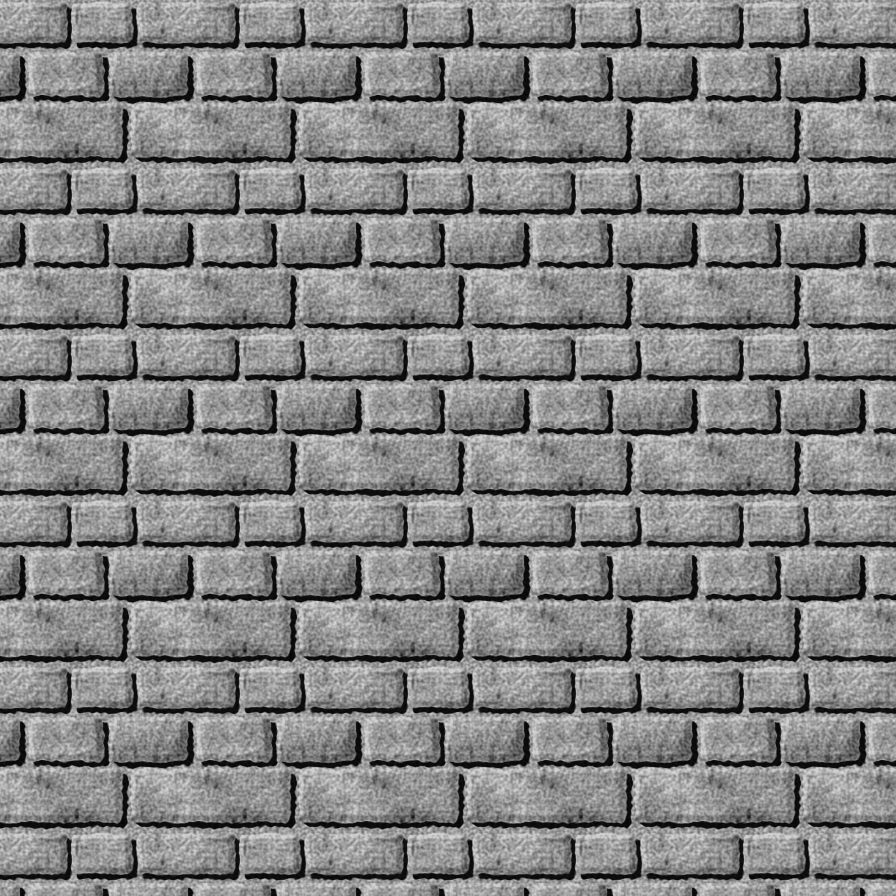
Reproduce this texture procedurally as a Shadertoy shader.

```glsl
// Grey rough-hewn stone wall: three courses of blocks per tile, lit from the upper left.

const vec2  TILES        = vec2(5.333, 5.389);  // repeats across and down
const float TOP_OFFSET   = 0.003;               // shift of the first course
const vec2  SHADOW_SHIFT = vec2(0.032, 0.030);  // right and down, in tiles
const float CORNER       = 0.032;               // block corner radius
const float BEVEL        = 0.035;               // width of the rounded rim
const float WOBBLE       = 0.013;               // unevenness of the outlines
const float STONE        = 0.59;
const float MORTAR       = 0.60;
const float SHADOW       = 0.045;

// Blocks as left, right, top, bottom; y runs downwards within the tile.
const int BLOCK_COUNT = 5;
const vec4 BLOCKS[BLOCK_COUNT] = vec4[](
    vec4( 0.815, 1.397, 0.010, 0.257),
    vec4( 0.424, 0.786, 0.012, 0.254),
    vec4( 0.167, 0.615, 0.310, 0.576),
    vec4( 0.646, 1.116, 0.306, 0.578),
    vec4(-0.222, 0.730, 0.618, 0.943));

vec2 gradient(vec2 cell) {
    vec3 q = fract(cell.xyx * vec3(0.1031, 0.1030, 0.0973));
    q += dot(q, q.yzx + 33.33);
    float angle = 6.2832 * fract((q.x + q.y) * q.z);
    return vec2(cos(angle), sin(angle));
}

// Gradient noise that repeats with every tile; freq must be whole numbers.
float tileNoise(vec2 p, vec2 freq) {
    p *= freq;
    vec2 i = floor(p), f = p - i;
    vec2 u = f * f * f * (f * (f * 6.0 - 15.0) + 10.0);
    vec2 a = mod(i, freq), b = mod(i + 1.0, freq);
    float n00 = dot(gradient(a), f);
    float n10 = dot(gradient(vec2(b.x, a.y)), f - vec2(1.0, 0.0));
    float n01 = dot(gradient(vec2(a.x, b.y)), f - vec2(0.0, 1.0));
    float n11 = dot(gradient(b), f - 1.0);
    return mix(mix(n00, n10, u.x), mix(n01, n11, u.x), u.y);
}

float roughness(vec2 p) {
    float sum = 0.0, amp = 0.5, freq = 11.0;
    for (int i = 0; i < 3; i++) {
        sum += amp * tileNoise(p, vec2(freq));
        amp *= 0.6;
        freq *= 2.0;
    }
    return sum;
}

// Offset from a block centre, wrapped to the nearest repeat.
vec2 toCentre(vec2 p, vec4 block) {
    vec2 centre = 0.5 * (block.xz + block.yw);
    return fract(p - centre + 0.5) - 0.5;
}

float blockDistance(vec2 p, vec4 block) {
    vec2 halfSize = 0.5 * (block.yw - block.xz);
    vec2 q = abs(toCentre(p, block)) - halfSize + CORNER;
    return length(max(q, 0.0)) + min(max(q.x, q.y), 0.0) - CORNER;
}

void mainImage(out vec4 fragColor, in vec2 fragCoord) {
    vec2 uv = fragCoord / iResolution.xy;
    vec2 p = vec2(uv.x, 1.0 - uv.y) * TILES - vec2(0.0, TOP_OFFSET);
    float aa = TILES.y / iResolution.y;

    // Uneven outlines
    vec2 warped = p + WOBBLE * vec2(tileNoise(p, vec2(9.0)), tileNoise(p + 0.37, vec2(10.0)));
    float chips = 0.011 * tileNoise(p, vec2(27.0));

    // Faces, cast shadows and rim lighting
    float face = 0.0, shade = 0.0, rim = 0.0, slope = 0.0;
    for (int i = 0; i < BLOCK_COUNT; i++) {
        vec4 block = BLOCKS[i];
        float faceDist = blockDistance(warped, block) + chips;
        float shadowDist = blockDistance(warped - SHADOW_SHIFT, block) + 1.5 * chips;
        float innerDist = blockDistance(warped + 0.014, block) + chips;
        float cover = 1.0 - smoothstep(-aa, aa, faceDist);
        face = max(face, cover);
        shade = max(shade, 1.0 - smoothstep(-aa, aa, shadowDist));
        rim += cover * (clamp(faceDist, -BEVEL, 0.0) - clamp(innerDist, -BEVEL, 0.0));
        slope += cover * toCentre(p, block).x / (block.y - block.x);
    }

    // Surface: broad stains, embossed bumps, upright streaks and fine grain
    float stains = tileNoise(p, vec2(4.0, 5.0));
    float relief = roughness(p + 0.008) - roughness(p - 0.008);
    float streaks = tileNoise(p, vec2(23.0, 8.0));
    float pits = smoothstep(0.22, 0.55, -streaks - 0.3 * stains);
    float grain = tileNoise(p, vec2(47.0)) + 0.7 * tileNoise(p + 0.21, vec2(61.0));

    float stone = STONE + 0.16 * stains + 0.30 * relief + 0.20 * grain
                - 0.15 * pits - 0.09 * slope + 9.0 * rim;
    float mortar = MORTAR + 0.25 * grain + 0.15 * relief;
    float gap = mix(mortar, SHADOW + 0.04 * grain, shade);

    float tone = clamp(mix(gap, stone, face), 0.03, 0.82);
    fragColor = vec4(vec3(tone), 1.0);
}
```
